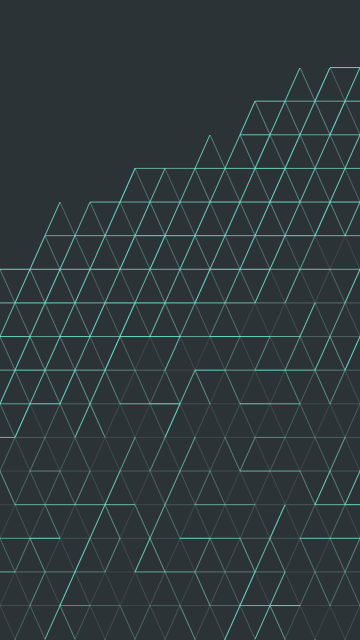
Reproduce this background procedurally as a Shadertoy shader.

```glsl
// A dark slate field crossed by a triangular lattice of thin mint lines.
// Each lattice edge gets a strength: bright in a diagonal band whose crest
// climbs to the right, broken into random strokes below, and absent above.

float hash(vec2 p) {
    return fract(sin(dot(p, vec2(127.1, 311.7))) * 43758.5453);
}

// Even rows are shifted by half a cell
float rowShift(float row) {
    return 0.5 - 0.5 * mod(row, 2.0);
}

// First column holding a slanted edge in the strip above a row
float crestStart(float row) {
    const float steps[6] = float[6](1.0, 1.5, 4.0, 6.5, 8.0, 9.5);
    if (row < 11.0) return -2.0;
    if (row > 16.0) return 99.0;
    return steps[int(row) - 11];
}

// Last column of the bright band, receding to the left going down
float bandEnd(float row) {
    return row > 11.5 ? 99.0 : 7.8 + 1.8 * (row - 10.0);
}

// Vivid strokes cover whole runs of edges; the others vary one by one
float brokenStrength(vec2 edge, vec2 run, float vividShare) {
    float h = hash(edge);
    return hash(run) < vividShare ? 0.6 + 0.3 * h : 0.13 + 0.4 * h * h;
}

// Rising edges run on through pairs of strips
float risingStrength(float column, float row) {
    vec2 edge = vec2(column, row) + 2.1;
    if (column < bandEnd(row)) return 0.68 + 0.24 * hash(edge);
    vec2 run = vec2(column - 0.5 * row, floor(0.5 * row));
    return brokenStrength(edge, run + 3.7, 0.23);
}

// Level edges run on through pairs of columns
float levelStrength(float column, float row) {
    vec2 edge = vec2(column, row) + 5.7;
    float end = row > 10.5 ? 99.0 : bandEnd(row) - 1.0;
    if (column < end) return 0.62 + 0.26 * hash(edge);
    vec2 run = vec2(floor(0.5 * column), row);
    float base = row > 8.5 ? 0.3 : 0.0;
    return max(base, brokenStrength(edge, run + 8.3, 0.3));
}

// Falling edges stay thin everywhere
float fallingStrength(float column, float row) {
    float h = hash(vec2(column, row) + 7.3);
    return column < bandEnd(row) + 0.5 ? 0.28 + 0.22 * h : 0.15 + 0.45 * h * h;
}

// Blend in one line; distance is in pixels
vec3 drawLine(vec3 base, float dist, float strength) {
    float width = iResolution.x * (0.0021 + 0.0010 * strength);
    float halfWidth = 0.5 * max(width, 1.0);
    float cover = min(width, 1.0) * clamp(halfWidth - dist + 0.5, 0.0, 1.0);
    vec3 mint = mix(vec3(0.74, 0.85, 0.81), vec3(0.38, 0.92, 0.80), strength);
    return mix(base, mint, cover * strength);
}

void mainImage(out vec4 fragColor, in vec2 fragCoord) {
    // Lattice coordinates: x counts columns, y counts rows
    vec2 cell = vec2(1.0 / 12.0, 0.05254);
    vec2 cellPx = cell * iResolution.xy;
    vec2 q = (fragCoord / iResolution.xy - vec2(0.0, 0.0013)) / cell;
    vec3 color = vec3(0.173, 0.200, 0.212);

    // Slanted edges of the current strip
    float strip = floor(q.y);
    float lean = 0.5 * fract(q.y);
    float shift = rowShift(strip);
    float start = crestStart(strip);
    float slantPx = cellPx.x * cellPx.y / length(vec2(0.5 * cellPx.x, cellPx.y));

    float fall = q.x - shift + lean;
    float fallColumn = round(fall) + shift;
    if (fallColumn > start + 0.75)
        color = drawLine(color, abs(fall - round(fall)) * slantPx,
                         fallingStrength(fallColumn, strip));

    float rise = q.x - shift - lean;
    float riseColumn = round(rise) + shift;
    if (riseColumn > start - 0.25)
        color = drawLine(color, abs(rise - round(rise)) * slantPx,
                         risingStrength(riseColumn, strip));

    // Level edges; odd rows leave a lone peak at the crest
    float row = round(q.y);
    float levelShift = rowShift(row);
    float levelColumn = floor(q.x - levelShift) + levelShift;
    float levelStart = crestStart(row - 1.0) + 0.5 + mod(row, 2.0);
    if (row > 0.5 && levelColumn > levelStart - 0.25)
        color = drawLine(color, abs(q.y - row) * cellPx.y,
                         levelStrength(levelColumn, row));

    fragColor = vec4(color, 1.0);
}
```
